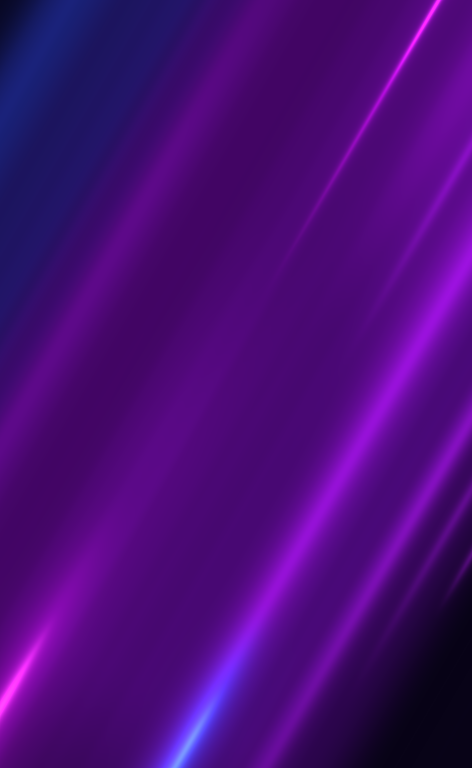
Give the GLSL for this background, as a WebGL 2 fragment shader.

```glsl
#version 300 es
precision highp float;
// Diagonal violet and blue light streaks glowing over a dark purple backdrop.
uniform vec2 u_resolution;
out vec4 outColor;

// Lengths are in canvas heights
const vec2 ALONG = vec2(0.508, 0.861);    // direction of every streak
const vec2 ACROSS = vec2(0.861, -0.508);  // points to the lower right
const float FIBRE_DENSITY = 70.0;
const float FIBRE_STRENGTH = 0.035;

const vec3 VIOLET = vec3(0.30, 0.035, 0.38);
const vec3 MAGENTA = vec3(0.52, 0.02, 0.50);
const vec3 PINK = vec3(0.65, 0.25, 0.45);
const vec3 HAZE = vec3(0.13, 0.01, 0.16);
const vec3 BLUE = vec3(-0.18, 0.18, 0.30);
const vec3 ICE = vec3(0.12, 0.35, 0.25);

// Backdrop bands: offset across the streaks, and the colour there
const int BANDS = 11;
const float BAND_AT[BANDS] = float[](
  -0.51, -0.425, -0.365, -0.31, -0.25, -0.214, -0.14, -0.02, 0.26, 0.34, 0.43);
const vec3 BAND_COLOR[BANDS] = vec3[](
  vec3(0.03, 0.03, 0.14), vec3(0.10, 0.13, 0.47), vec3(0.11, 0.08, 0.37),
  vec3(0.13, 0.08, 0.40), vec3(0.22, 0.04, 0.41), vec3(0.31, 0.03, 0.47),
  vec3(0.25, 0.02, 0.38), vec3(0.29, 0.03, 0.45), vec3(0.27, 0.035, 0.45),
  vec3(0.17, 0.02, 0.30), vec3(0.03, 0.01, 0.09));

float hash(float n) {
  return fract(sin(n * 127.1) * 43758.5453);
}

float noise(float x) {
  float cell = floor(x);
  return mix(hash(cell), hash(cell + 1.0), smoothstep(0.0, 1.0, x - cell));
}

vec3 backdrop(float s) {
  vec3 color = BAND_COLOR[0];
  for (int i = 1; i < BANDS; i++) {
    color = mix(color, BAND_COLOR[i], smoothstep(BAND_AT[i - 1], BAND_AT[i], s));
  }
  return color;
}

// Soft wide beam
float glow(float s, float center, float width) {
  float q = (s - center) / width;
  return exp(-q * q);
}

// Beam with a sharp core and rounded tip
float ray(float s, float center, float width) {
  float q = (s - center) / width;
  return exp(1.0 - sqrt(1.0 + q * q));
}

// Brightness rising from one place along the beam to another
float fade(float t, float dark, float bright) {
  float f = clamp((t - dark) / (bright - dark), 0.0, 1.0);
  return f * f * (3.0 - 2.0 * f);
}

void main() {
  vec2 p = gl_FragCoord.xy / u_resolution.y;
  float s = dot(p, ACROSS);
  float t = dot(p, ALONG);

  // Backdrop with faint fibres, dimmer in the lower left corner
  vec3 color = backdrop(s);
  color *= 1.0 + FIBRE_STRENGTH * (noise(s * FIBRE_DENSITY) - 0.5) * 2.0;
  color *= mix(0.8, 1.0, fade(t, 0.0, 0.2));

  // Left violet band
  color += HAZE * 0.45 * ray(s, -0.214, 0.014) * fade(t, 1.2, 0.7);

  // Central haze and the magenta beam in the lower left
  color += HAZE * 0.5 * glow(s, -0.03, 0.055) * fade(t, 0.85, 0.4);
  float lower = fade(t, 0.42, 0.06);
  color += MAGENTA * 0.55 * lower * ray(s, -0.039, 0.017);
  color += PINK * fade(t, 0.22, 0.06) * ray(s, -0.039, 0.004);

  // Thin streak at the top
  float upper = fade(t, 0.68, 1.16);
  color += MAGENTA * 0.85 * upper * ray(s, -0.016, 0.0022);
  color += HAZE * 0.6 * upper * ray(s, -0.016, 0.012);
  color += PINK * 0.6 * fade(t, 1.0, 1.16) * ray(s, -0.016, 0.0015);

  // Upper right haze and its narrow streak
  color += HAZE * 1.25 * glow(s, 0.075, 0.036) * fade(t, 0.68, 1.12);
  color += VIOLET * 0.65 * ray(s, 0.117, 0.005) * fade(t, 0.65, 1.02);
  color += HAZE * 0.5 * glow(s, 0.155, 0.04) * fade(t, 0.5, 0.95);

  // Main beam, turning blue then icy towards its lower end
  color += VIOLET * 0.72 * ray(s, 0.19, 0.011);
  color += HAZE * 0.75 * glow(s, 0.188, 0.04);
  color += BLUE * fade(t, 0.38, 0.17) * ray(s, 0.195, 0.013);
  color += ICE * fade(t, 0.25, 0.15) * ray(s, 0.196, 0.004);

  // Lower right streaks
  color += VIOLET * 0.85 * ray(s, 0.298, 0.008) * mix(0.55, 1.0, fade(t, 0.15, 0.65));
  color += HAZE * 0.35 * glow(s, 0.295, 0.025);
  color += VIOLET * 0.7 * ray(s, 0.345, 0.005) * fade(t, 0.28, 0.63);
  color += VIOLET * 0.85 * ray(s, 0.388, 0.003) * fade(t, 0.45, 0.57);

  outColor = vec4(clamp(color, 0.0, 1.0), 1.0);
}
```
